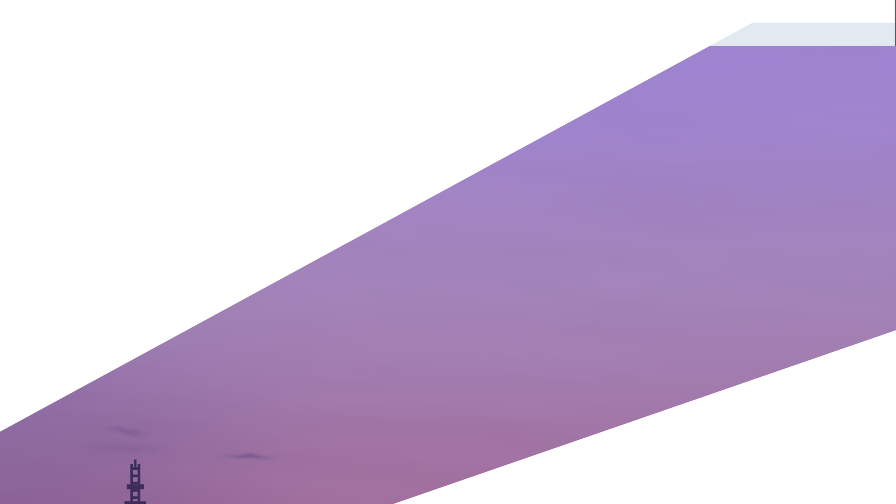
Give the GLSL for this background, as a WebGL 1 fragment shader.

```glsl
precision highp float;
// A slanted band of violet dusk sky on white, with a pale strip at its top end.
// Half planes cut the band; a vertical gradient, value noise and soft ellipses
// paint the sky, and a few boxes form a small lattice mast at the lower left.
uniform vec2 u_resolution;

const vec3 WHITE = vec3(1.0);
const vec3 PALE_STRIP = vec3(0.888, 0.917, 0.946);
const vec3 ROSE = vec3(0.63, 0.43, 0.61);
const vec3 MAUVE = vec3(0.637, 0.515, 0.725);
const vec3 VIOLET = vec3(0.622, 0.515, 0.815);
const vec3 CLOUD = vec3(0.43, 0.32, 0.53);
const vec3 MAST = vec3(0.20, 0.15, 0.33);
const vec3 BORDER = vec3(0.35);

float hash(vec2 p) {
  vec3 q = fract(vec3(p.xyx) * 0.1031);
  q += dot(q, q.yzx + 33.33);
  return fract((q.x + q.y) * q.z);
}

float noise(vec2 p) {
  vec2 cell = floor(p);
  vec2 f = fract(p);
  f = f * f * (3.0 - 2.0 * f);
  float low = mix(hash(cell), hash(cell + vec2(1.0, 0.0)), f.x);
  float high = mix(hash(cell + vec2(0.0, 1.0)), hash(cell + 1.0), f.x);
  return mix(low, high, f.y);
}

float streaks(vec2 p) {
  float sum = 0.0;
  float gain = 0.5;
  for (int i = 0; i < 3; i++) {
    sum += gain * noise(p);
    p = p * 2.1 + 7.3;
    gain *= 0.5;
  }
  return sum - 0.44;
}

// Coverage of the region where the signed distance is negative.
float fill(float dist, float pixel) {
  return 1.0 - smoothstep(-0.5 * pixel, 0.5 * pixel, dist);
}

// Signed distance above a line with the given slope and height at x = 0.
float aboveLine(vec2 p, float slope, float height) {
  return (p.y - height - slope * p.x) * inversesqrt(1.0 + slope * slope);
}

float box(vec2 p, vec2 center, vec2 halfSize) {
  vec2 d = abs(p - center) - halfSize;
  return length(max(d, 0.0)) + min(max(d.x, d.y), 0.0);
}

// Soft, slightly ragged and tilted ellipse.
float wisp(vec2 p, vec2 center, vec2 radius, float tilt) {
  vec2 q = p - center;
  q.y -= tilt * q.x + 0.006 * (noise(p * 60.0) - 0.5);
  q /= radius;
  return exp(-dot(q, q));
}

vec3 sky(vec2 p) {
  vec3 color = mix(ROSE, MAUVE, smoothstep(-0.08, 0.48, p.y));
  color = mix(color, VIOLET, smoothstep(0.38, 0.88, p.y));
  float shade = (1.0 - smoothstep(0.0, 0.75, p.x)) * (1.0 - smoothstep(0.1, 0.5, p.y));
  color *= 1.0 - shade * vec3(0.13, 0.10, 0.04);
  color += 0.022 * streaks(vec2(p.x * 3.0, p.y * 22.0 + p.x * 2.0));
  float clouds = 0.45 * wisp(p, vec2(0.25, 0.145), vec2(0.035, 0.007), -0.15);
  clouds += 0.25 * wisp(p, vec2(0.25, 0.112), vec2(0.06, 0.009), -0.05);
  clouds += 0.70 * wisp(p, vec2(0.493, 0.094), vec2(0.038, 0.005), -0.02);
  return mix(color, CLOUD, min(clouds, 1.0));
}

// Mast of unit height standing on the origin.
float mast(vec2 p) {
  vec2 side = vec2(abs(p.x), p.y);
  float d = box(side, vec2(0.08, 0.44), vec2(0.03, 0.44));
  d = min(d, box(p, vec2(0.0, 0.88), vec2(0.025, 0.10)));
  d = min(d, box(p, vec2(0.0, 0.38), vec2(0.19, 0.055)));
  d = min(d, box(p, vec2(0.0, 0.02), vec2(0.24, 0.04)));
  for (int i = 0; i < 5; i++) {
    d = min(d, box(p, vec2(0.0, 0.14 + 0.16 * float(i)), vec2(0.10, 0.03)));
  }
  return d;
}

void main() {
  float pixel = 1.0 / u_resolution.y;
  vec2 p = gl_FragCoord.xy * pixel;
  float right = u_resolution.x * pixel;

  // Sky and mast
  float mastHeight = 0.09;
  float mastDist = mast((p - vec2(0.2685, 0.0)) / mastHeight) * mastHeight;
  vec3 scene = mix(sky(p), MAST, 0.9 * fill(mastDist, pixel));

  // Strip above the sky, then the slanted cut
  float skyTop = 0.909;
  scene = mix(PALE_STRIP, scene, fill(p.y - skyTop, pixel));
  float upper = aboveLine(p, 0.5435, 0.1435);
  float lower = -aboveLine(p, 0.3457, -0.2697);
  float band = max(max(upper, lower), p.y - 0.955);
  vec3 color = mix(WHITE, scene, fill(band, pixel));

  // Fine border at the upper right
  float border = max(right - 0.0023 - p.x, skyTop - p.y);
  gl_FragColor = vec4(mix(color, BORDER, fill(border, pixel)), 1.0);
}
```
